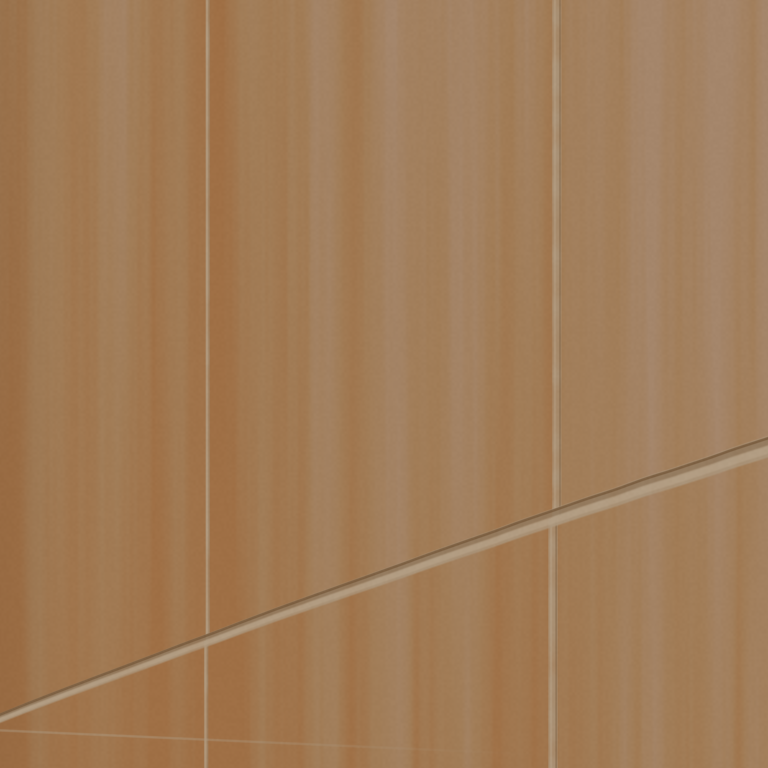
Reproduce this texture procedurally as a WebGL 1 fragment shader.

```glsl
precision highp float;
uniform vec2 u_resolution;

float hash(vec2 p) {
  vec3 q = fract(p.xyx * 0.1031);
  q += dot(q, q.yzx + 33.33);
  return fract((q.x + q.y) * q.z);
}

float noise(vec2 p) {
  vec2 i = floor(p), f = fract(p);
  f = f * f * (3.0 - 2.0 * f);
  return mix(mix(hash(i), hash(i + vec2(1.0, 0.0)), f.x),
             mix(hash(i + vec2(0.0, 1.0)), hash(i + vec2(1.0, 1.0)), f.x), f.y);
}

// Soft line of given half width around d = 0
float line(float d, float halfWidth, float soft) {
  return 1.0 - smoothstep(halfWidth - soft, halfWidth + soft, abs(d));
}

// Height of the slanted joint, slightly bowed by perspective
float ledgeHeight(float x) {
  return 0.065 + 0.385 * x - 0.032 * x * x;
}

// Upright bands of glaze, warm at the tile edges, crossed by thin streaks
vec3 glaze(vec2 p, float row) {
  float along = (p.x - 0.2695) / 0.4545;
  float tile = floor(along);
  float u = fract(along);
  vec2 seed = vec2(tile * 17.0 + 40.0, 20.0);

  float phase = 0.2 + 0.6 * max(tile, 0.0);
  float bands = -cos(6.2832 * (5.0 * u - phase));
  float streaks = noise(vec2(p.x * 48.0, p.y * 0.8) + seed) - 0.5;
  float threads = noise(vec2(p.x * 105.0, p.y * 1.5) + seed) - 0.5;
  float fine = noise(vec2(p.x * 210.0, p.y * 3.0) + seed) - 0.5;
  float edges = 1.0 - smoothstep(0.02, 0.2, min(u, 1.0 - u));
  float warmBand = line(u - 0.41, 0.03, 0.03) * (1.0 - abs(clamp(tile, -1.0, 1.0)));

  float pale = 0.56 + 0.2 * bands + 0.38 * streaks + 0.28 * threads + 0.16 * fine;
  pale += 0.65 * (p.x - 0.47) + 0.3 * (p.y - 0.5);
  pale -= 0.42 * edges + 0.25 * warmBand + 0.08 * row;
  pale = clamp(pale, -0.1, 1.1);

  vec3 amber = vec3(0.625, 0.445, 0.282);
  vec3 honey = vec3(0.632, 0.488, 0.34);
  vec3 rose = vec3(0.643, 0.518, 0.405);
  vec3 color = mix(amber, honey, min(pale * 2.0, 1.0));
  return mix(color, rose, max(pale * 2.0 - 1.0, 0.0));
}

void main() {
  vec2 p = gl_FragCoord.xy / u_resolution;
  float soft = max(0.0012, 0.8 / min(u_resolution.x, u_resolution.y));
  float above = p.y - ledgeHeight(p.x);
  float row = step(above, 0.0);

  vec3 grout = vec3(0.67, 0.59, 0.49);
  vec3 highlight = vec3(0.72, 0.64, 0.54);
  vec3 shade = vec3(0.43, 0.31, 0.19);
  vec3 color = glaze(p, row);

  // Shadow at the left
  color *= 0.95 + 0.05 * smoothstep(-0.02, 0.1, p.x);

  // Upright joints, wider toward the right
  for (int i = 0; i < 2; i++) {
    float k = float(i);
    float d = p.x - 0.2705 - 0.4545 * k + row * (0.002 + 0.003 * k);
    float halfWidth = 0.0026 + 0.0034 * k;
    float wear = 0.5 + 0.35 * noise(vec2(p.y * 45.0, 5.0 + k));
    color = mix(color, grout, wear * line(d, halfWidth, soft));
    color = mix(color, shade, (0.15 + 0.3 * k) * line(d - halfWidth * 0.7, 0.001, soft));
    color = mix(color, highlight, 0.5 * line(d + halfWidth * 0.4, 0.0013, soft));
  }

  // Slanted joint: dark upper lip, brown slope, pale bed
  float bed = 0.006 + 0.008 * p.x;
  float d = above + 0.001 * (noise(vec2(p.x * 25.0, 3.0)) - 0.5);
  float wear = 0.7 + 0.25 * noise(vec2(p.x * 55.0, p.y * 25.0));
  color = mix(color, grout, wear * line(d, bed, soft * 1.5));
  color = mix(color, shade, 0.35 * line(d - bed * 0.5, bed * 0.35, soft * 1.5));
  color = mix(color, highlight, 0.6 * line(d + bed * 0.3, bed * 0.35, soft * 1.5));
  color = mix(color, shade, 0.65 * line(d - bed * 0.8, 0.0018, soft));

  // Faint reflected line near the base
  float reflection = line(p.y - 0.049 + 0.045 * p.x, 0.0015, soft);
  color = mix(color, grout, 0.5 * reflection * row * (1.0 - smoothstep(0.15, 0.75, p.x)));

  // Fine surface grain
  color += 0.012 * (noise(p * 300.0) - 0.5);
  gl_FragColor = vec4(color, 1.0);
}
```
